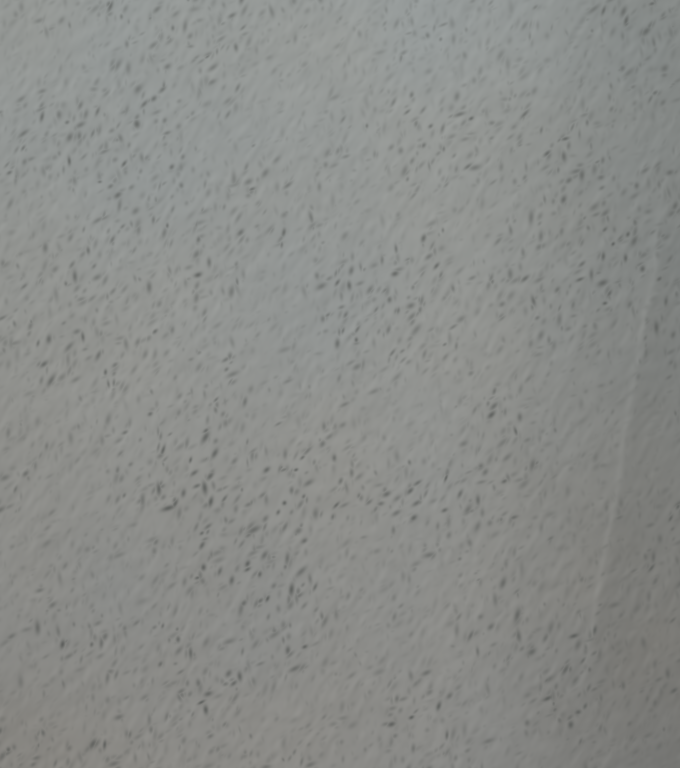
This texture is drawn by a WebGL 1 fragment shader. Its source:

```glsl
precision highp float;
// A softly lit grey plaster wall: a slow light gradient, faint slanted
// brush grain, two scattered layers of short dark pits, and a shallow
// crease in the shadow along the right side.
uniform vec2 u_resolution;

const vec3 COOL_TOP = vec3(0.595, 0.612, 0.605);
const vec3 WARM_BOTTOM = vec3(0.540, 0.537, 0.523);
const vec3 PIT_COLOR = vec3(0.325, 0.335, 0.325);
const float GRAIN_ANGLE = 1.05;

float hash(vec2 p) {
  vec3 q = fract(vec3(p.xyx) * 0.1031);
  q += dot(q, q.yzx + 33.33);
  return fract((q.x + q.y) * q.z);
}

float noise(vec2 p) {
  vec2 i = floor(p);
  vec2 f = fract(p);
  f = f * f * (3.0 - 2.0 * f);
  return mix(mix(hash(i), hash(i + vec2(1.0, 0.0)), f.x),
             mix(hash(i + vec2(0.0, 1.0)), hash(i + vec2(1.0)), f.x), f.y);
}

float fbm(vec2 p) {
  float sum = 0.0;
  float gain = 0.5;
  for (int i = 0; i < 4; i++) {
    sum += gain * noise(p);
    p = p * 2.03 + 17.3;
    gain *= 0.5;
  }
  return sum / 0.9375;
}

// Turns p so that its x axis runs along the given angle.
vec2 alongAngle(vec2 p, float angle) {
  float c = cos(angle);
  float s = sin(angle);
  return vec2(c * p.x + s * p.y, c * p.y - s * p.x);
}

// Soft elongated pits, one per jittered cell; returns coverage 0..1.
float pits(vec2 p, float cell, float width, float seed) {
  vec2 id = floor(p / cell);
  float cover = 0.0;
  for (int y = -1; y <= 1; y++) {
    for (int x = -1; x <= 1; x++) {
      vec2 c = id + vec2(float(x), float(y));
      vec2 key = c + seed;
      vec2 center = (c + vec2(hash(key), hash(key + 71.7))) * cell;
      float turn = (hash(key + 13.1) - 0.5) * 1.5;
      float size = width * mix(0.7, 1.25, hash(key + 29.9));
      float stretch = mix(1.3, 2.7, hash(key + 47.3));
      float strength = pow(hash(key + 91.3), 1.8);
      vec2 d = alongAngle(p - center, turn) / vec2(size * stretch, size);
      cover = max(cover, strength * exp(-dot(d, d)));
    }
  }
  return cover;
}

// Slow light falloff with cloudy drift and a shaded right side.
vec3 wallTone(vec2 p, float aspect) {
  vec3 tone = mix(WARM_BOTTOM, COOL_TOP, smoothstep(-0.15, 1.1, p.y));
  float edge = p.x / aspect;
  tone -= 0.075 * smoothstep(0.62, 1.03, edge);
  tone -= 0.012 * smoothstep(0.25, 0.0, edge);
  tone += 0.020 * (fbm(p * 4.0) - 0.5);
  float tint = fbm(p * 5.0 + 40.0) - 0.5;
  return tone + tint * vec3(0.014, 0.0, -0.014);
}

// Raised crease: a thin light ridge with shade on its right.
float crease(vec2 p, float aspect) {
  float line = aspect * (0.835 + 0.19 * p.y);
  float d = p.x - line + 0.008 * (noise(p * 14.0) - 0.5);
  float reach = smoothstep(0.06, 0.16, p.y) * smoothstep(0.82, 0.60, p.y);
  float ridge = exp(-d * d / 0.000018) * (0.4 + 0.6 * noise(p * 25.0));
  float shade = smoothstep(0.0, 0.012, d) * smoothstep(0.09, 0.01, d);
  return reach * (0.030 * ridge - 0.016 * shade);
}

void main() {
  vec2 p = gl_FragCoord.xy / u_resolution.y;
  float aspect = u_resolution.x / u_resolution.y;

  // Bend the grain slightly so that the pits do not line up.
  vec2 bend = vec2(noise(p * 30.0), noise(p * 30.0 + 50.0)) - 0.5;
  vec2 g = alongAngle(p + 0.006 * bend, GRAIN_ANGLE) + 4.0;

  vec3 color = wallTone(p, aspect) + crease(p, aspect);

  // Fine slanted strokes, lit from one side.
  vec2 stroke = g * vec2(62.0, 150.0);
  float relief = noise(stroke) - noise(stroke + vec2(0.3, 0.8));
  color += 0.022 * relief + 0.014 * (noise(stroke * 0.55 + 9.0) - 0.5);

  // Pits gather in loose patches and grow denser toward the bottom.
  float patchy = smoothstep(0.28, 0.70, fbm(p * 11.0 + 8.0));
  float density = mix(0.35, 1.0, patchy) * mix(1.05, 0.75, p.y);
  float bold = 0.80 * pits(g, 0.0165, 0.0029, 3.0);
  float faint = 0.42 * pits(g, 0.0120, 0.0026, 211.0);
  float cover = clamp(density * max(bold, faint), 0.0, 1.0);
  color = mix(color, PIT_COLOR, cover);

  gl_FragColor = vec4(color, 1.0);
}
```
